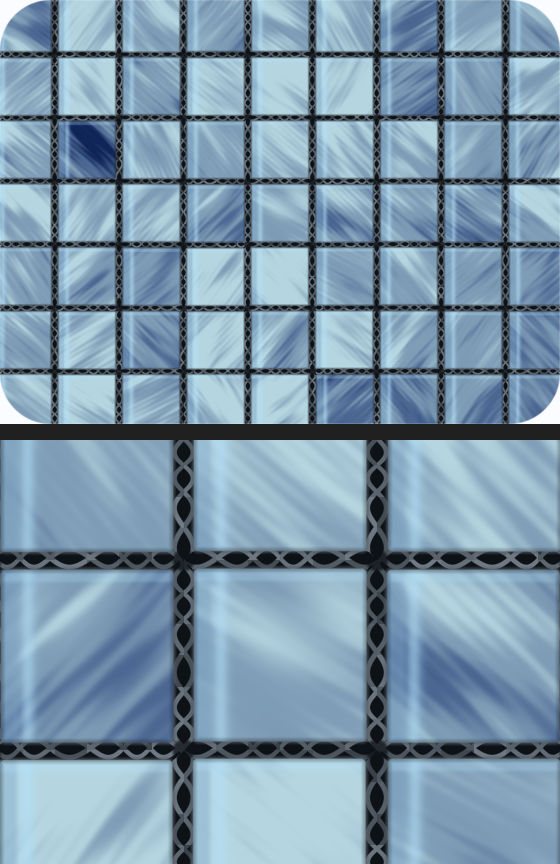
Top, the full canvas; bottom, a detail of the centre.
A Shadertoy shader for this texture:

```glsl
// Blue glass mosaic: square tiles on a dark mesh backing, inside a rounded panel.
// Each tile gets a hashed tone and streak angle; streaks are layered sines with
// slightly different headings, so they taper and cross like brushed pigment.

#define PITCH vec2(0.1150, 0.1495)      // tile spacing, share of canvas
#define FIRST_GAP vec2(0.0977, 0.1237)  // lowest left grout crossing
#define TILE_HALF vec2(0.447, 0.455)    // half tile size, in cells
#define TILE_ROUND 0.025
#define PANEL_ROUND 0.12                // share of canvas height
#define KNOTS 6.0                       // mesh loops per cell
#define STRAND 0.011                    // half width of a mesh strand
#define LAYERS 8
#define STREAK 0.15                     // streak contrast
#define SEED 3.7

const vec3 PALE = vec3(0.71, 0.84, 0.88);
const vec3 MID = vec3(0.49, 0.61, 0.71);
const vec3 DEEP = vec3(0.29, 0.40, 0.57);
const vec3 NAVY = vec3(0.06, 0.14, 0.34);
const vec3 GLINT = vec3(0.70, 0.88, 0.98);
const vec3 GROUT = vec3(0.05, 0.07, 0.09);
const vec3 MESH = vec3(0.44, 0.48, 0.52);
const vec3 PAPER = vec3(0.98, 0.99, 1.0);

float hash(vec2 id, float salt) {
    return fract(sin(dot(id + 11.0, vec2(127.1, 311.7)) + salt * 74.7 + SEED) * 43758.5);
}

float roundBox(vec2 p, vec2 halfSize, float r) {
    vec2 d = abs(p) - halfSize + r;
    return length(max(d, 0.0)) + min(max(d.x, d.y), 0.0) - r;
}

// Sum of bent sine waves running along a heading chosen per tile
float streaks(vec2 p, vec2 id) {
    float side = hash(id, 1.0) < 0.5 ? -1.0 : 1.0;
    float heading = side * mix(0.55, 1.0, hash(id, 2.0));
    float sum = 0.0, freq = 4.0, amp = 1.0;
    for (int i = 0; i < LAYERS; i++) {
        float salt = 10.0 + float(i);
        float phase = 6.283 * hash(id, salt);
        float a = heading + 0.3 * (hash(id, salt + 20.0) - 0.5);
        float along = dot(p, vec2(cos(a), sin(a)));
        float across = dot(p, vec2(-sin(a), cos(a)));
        float fade = 0.65 + 0.5 * sin(along * 5.0 + phase * 3.0);
        sum += amp * fade * sin(across * freq + phase + 0.7 * sin(along * 3.0 + phase));
        freq *= 1.55;
        amp *= 0.82;
    }
    return sum;
}

vec3 glassRamp(float t) {
    vec3 c = mix(PALE, MID, smoothstep(0.0, 0.42, t));
    c = mix(c, DEEP, smoothstep(0.42, 0.75, t));
    return mix(c, NAVY, smoothstep(0.75, 1.1, t));
}

vec3 glassTile(vec2 p, vec2 id, float edge) {
    float tone = mix(0.0, 0.56, hash(id, 3.0));
    tone += 0.32 * step(0.92, hash(id, 4.0));
    tone += STREAK * mix(0.55, 1.15, hash(id, 5.0)) * streaks(p, id);
    vec3 c = glassRamp(tone);

    // Bevels: tinted left side, bright glint beside it, paler top
    float left = p.x + TILE_HALF.x;
    float top = TILE_HALF.y - p.y;
    c = mix(c, vec3(0.50, 0.66, 0.79), 0.45 * (1.0 - smoothstep(0.07, 0.11, left)));
    float band = (left - 0.14) / 0.04;
    c = mix(c, GLINT, 0.55 * exp(-band * band));
    c = mix(c, GLINT, 0.28 * (1.0 - smoothstep(0.05, 0.08, top)));
    return c * mix(0.74, 1.0, smoothstep(0.0, 0.03, -edge));
}

// Two crossing strands form a chain of dark loops along each gap
vec3 meshGap(vec2 cell, float edge, float aa) {
    vec2 offset = fract(cell + 0.5) - 0.5;
    bool upright = abs(offset.x) < abs(offset.y);
    float across = upright ? offset.x : offset.y - 0.012;
    float along = upright ? cell.y : cell.x;
    float wave = 3.1416 * KNOTS * along + 0.5 * sin(along * 9.0);
    float reach = 0.048;
    float slope = reach * 3.1416 * KNOTS * cos(wave);
    float d = abs(abs(across) - reach * abs(sin(wave))) / sqrt(1.0 + slope * slope);
    float strand = 1.0 - smoothstep(STRAND - aa * 0.5, STRAND + aa, d);
    float wear = mix(0.45, 1.0, hash(floor(cell * KNOTS), 6.0));
    float hole = smoothstep(0.045, 0.07, length(offset));
    vec3 c = mix(GROUT, MESH, strand * wear * mix(0.25, 1.0, hole));
    return mix(c, MESH * 0.75, 0.6 * (1.0 - smoothstep(0.0, 0.022, edge)));
}

void mainImage(out vec4 fragColor, in vec2 fragCoord) {
    vec2 uv = fragCoord / iResolution.xy;
    vec2 cell = (uv - FIRST_GAP) / PITCH;
    vec2 id = floor(cell);
    float aa = 1.0 / (iResolution.y * PITCH.y);

    // Tiles sit slightly off the grid
    vec2 nudge = 0.012 * (vec2(hash(id, 7.0), hash(id, 8.0)) - 0.5);
    vec2 p = fract(cell) - 0.5 - nudge;
    float edge = roundBox(p, TILE_HALF, TILE_ROUND);
    vec3 color = mix(glassTile(p, id, edge), meshGap(cell, edge, aa),
                     smoothstep(-aa, aa, edge));

    // Rounded outer panel
    vec2 size = vec2(iResolution.x / iResolution.y, 1.0);
    float panel = roundBox((uv - 0.5) * size, 0.5 * size, PANEL_ROUND);
    float px = 1.0 / iResolution.y;
    color = mix(color, PAPER, smoothstep(-px, px, panel));
    fragColor = vec4(color, 1.0);
}
```
